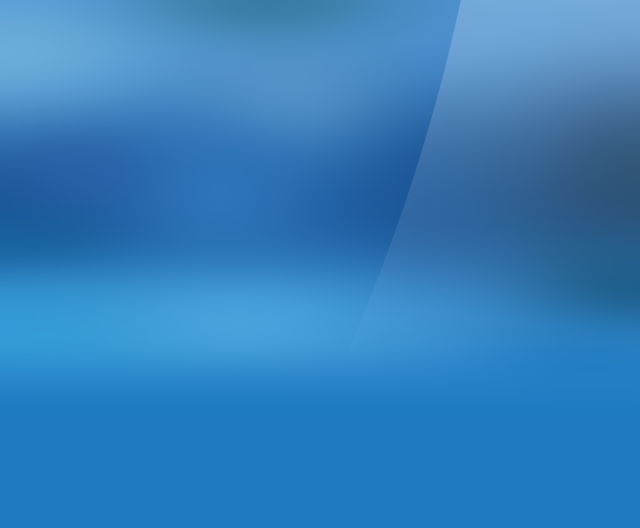
A Shadertoy shader for this background:

```glsl
// Soft blue aurora bands over a flat blue floor, with a curved glass veil at right.

// Vertical bands: colours, and depths measured down from the top edge
const vec3 SKY   = vec3(0.31, 0.58, 0.83);
const vec3 NAVY  = vec3(0.105, 0.34, 0.60);
const vec3 AZURE = vec3(0.22, 0.56, 0.82);
const vec3 FLOOR_BLUE = vec3(0.12, 0.48, 0.757);
const float SKY_DEPTH   = 0.04;
const float NAVY_DEPTH  = 0.38;
const float AZURE_DEPTH = 0.62;
const float FADE_START  = 0.64;
const float FLOOR_DEPTH = 0.79;

// Glow colours
const vec3 PALE_SKY  = vec3(0.43, 0.69, 0.86);
const vec3 TEAL      = vec3(0.22, 0.48, 0.63);
const vec3 MIST      = vec3(0.36, 0.60, 0.79);
const vec3 MID_BLUE  = vec3(0.18, 0.46, 0.74);
const vec3 INDIGO    = vec3(0.18, 0.38, 0.66);
const vec3 DEEP_TEAL = vec3(0.07, 0.36, 0.58);
const vec3 CYAN      = vec3(0.19, 0.61, 0.84);
const vec3 ICE       = vec3(0.30, 0.65, 0.87);
const vec3 SLATE     = vec3(0.08, 0.24, 0.39);
const vec3 DARK_SEA  = vec3(0.06, 0.32, 0.50);

// Veil: edge position as a quadratic in depth, then opacity and reach
const vec3 VEIL_EDGE = vec3(0.720, -0.175, -0.135);
const float VEIL_OPACITY = 0.22;
const float VEIL_DEPTH = 0.70;

// Blends an elliptical Gaussian glow over a colour
vec3 addGlow(vec3 base, vec3 tint, vec2 p, vec2 center, vec2 radius, float strength) {
    vec2 d = (p - center) / radius;
    return mix(base, tint, strength * exp(-dot(d, d)));
}

vec3 verticalBands(float depth) {
    vec3 color = mix(SKY, NAVY, smoothstep(SKY_DEPTH, NAVY_DEPTH, depth));
    return mix(color, AZURE, smoothstep(NAVY_DEPTH, AZURE_DEPTH, depth));
}

void mainImage(out vec4 fragColor, in vec2 fragCoord) {
    // x runs right, y runs down from the top edge, both 0 to 1
    vec2 p = fragCoord / iResolution.xy;
    p.y = 1.0 - p.y;
    vec3 color = verticalBands(p.y);

    // Upper glows
    color = addGlow(color, PALE_SKY, p, vec2(0.00, 0.10), vec2(0.30, 0.12), 0.90);
    color = addGlow(color, MIST,     p, vec2(0.45, 0.18), vec2(0.17, 0.12), 0.85);
    color = addGlow(color, TEAL,     p, vec2(0.42, 0.00), vec2(0.21, 0.08), 0.95);

    // Dark band and the lighter pillar that divides it
    color = addGlow(color, NAVY,      p, vec2(0.67, 0.34), vec2(0.14, 0.15), 0.60);
    color = addGlow(color, MID_BLUE,  p, vec2(0.34, 0.37), vec2(0.17, 0.15), 0.95);
    color = addGlow(color, INDIGO,    p, vec2(0.13, 0.33), vec2(0.10, 0.07), 0.60);
    color = addGlow(color, DEEP_TEAL, p, vec2(0.00, 0.46), vec2(0.20, 0.06), 0.70);
    color = addGlow(color, SLATE,     p, vec2(1.00, 0.34), vec2(0.20, 0.19), 0.95);
    color = addGlow(color, DARK_SEA,  p, vec2(1.00, 0.54), vec2(0.18, 0.10), 0.85);

    // Bright horizon
    color = addGlow(color, CYAN, p, vec2(0.00, 0.64), vec2(0.35, 0.11), 0.90);
    color = addGlow(color, ICE,  p, vec2(0.38, 0.61), vec2(0.20, 0.09), 0.80);
    color = addGlow(color, FLOOR_BLUE, p, vec2(0.92, 0.68), vec2(0.19, 0.08), 0.75);
    color = mix(color, FLOOR_BLUE, smoothstep(FADE_START, FLOOR_DEPTH, p.y));

    // White veil right of the curve, fading with depth
    float edgeX = dot(VEIL_EDGE, vec3(1.0, p.y, p.y * p.y));
    float inside = clamp((p.x - edgeX) * iResolution.x + 0.5, 0.0, 1.0);
    float opacity = VEIL_OPACITY * max(0.0, 1.0 - p.y / VEIL_DEPTH);
    color = mix(color, vec3(1.0), inside * opacity);

    fragColor = vec4(color, 1.0);
}
```
